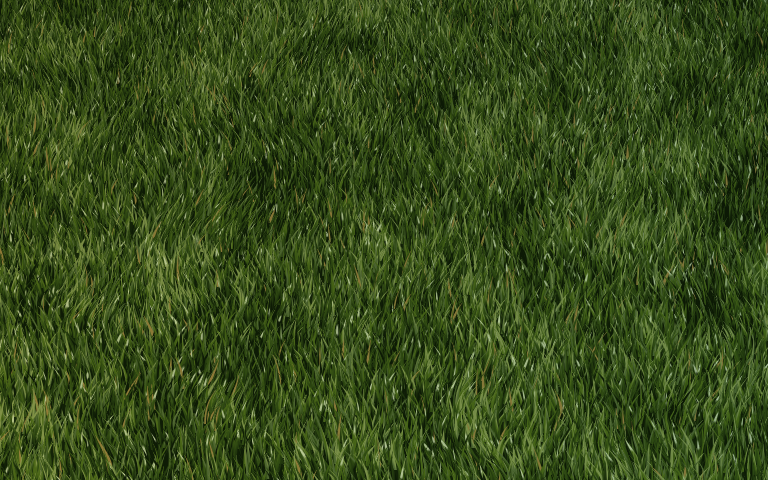
Give the GLSL for this texture, as a Shadertoy shader.

```glsl
// Palette, from shadow to sunlit tip
const vec3 DEEP   = vec3(0.05, 0.10, 0.02);
const vec3 DARK   = vec3(0.12, 0.20, 0.05);
const vec3 MID    = vec3(0.18, 0.28, 0.07);
const vec3 BRIGHT = vec3(0.27, 0.38, 0.09);
const vec3 COOL   = vec3(0.29, 0.38, 0.19);
const vec3 PALE   = vec3(0.46, 0.54, 0.28);
const vec3 STRAW  = vec3(0.52, 0.46, 0.22);
const vec3 GLINT  = vec3(0.74, 0.80, 0.64);

// Sizes, in canvas heights at the near edge
const float BLADE_LENGTH = 0.080;
const float HALF_WIDTH   = 0.0031;
const float CELL_WIDTH   = 0.022;
const float ROW_STEP     = 0.0042;
const int   ROWS         = 21;
const float FALLOFF      = 0.42;  // perspective shrink toward the far edge

// Shares and strengths
const float MAX_LEAN     = 0.65;
const float COOL_SHARE   = 0.45;
const float STRAW_SHARE  = 0.015;
const float GLINT_SHARE  = 0.05;
const float TONE_SPREAD  = 0.95;
const float PATCH_AMOUNT = 0.30;

vec4 hash4(vec2 p) {
    vec4 q = fract(p.xyxy * vec4(0.1031, 0.1030, 0.0973, 0.1099));
    q += dot(q, q.wzxy + 33.33);
    return fract((q.xxyz + q.yzzw) * q.zywx);
}

float cornerSlope(vec2 cell, vec2 offset) {
    return dot(hash4(cell).xy * 2.0 - 1.0, offset);
}

float gradientNoise(vec2 p) {
    vec2 i = floor(p), f = p - i;
    vec2 u = f * f * f * (f * (f * 6.0 - 15.0) + 10.0);
    vec2 e = vec2(1.0, 0.0);
    float low  = mix(cornerSlope(i, f), cornerSlope(i + e.xy, f - e.xy), u.x);
    float high = mix(cornerSlope(i + e.yx, f - e.yx), cornerSlope(i + e.xx, f - e.xx), u.x);
    return 1.6 * mix(low, high, u.y);
}

// Colour of a blade for a light level from 0 to 1
vec3 grassRamp(float level, vec3 lit) {
    vec3 c = mix(DEEP, DARK, smoothstep(0.04, 0.19, level));
    c = mix(c, MID, smoothstep(0.19, 0.44, level));
    c = mix(c, lit, smoothstep(0.44, 0.72, level));
    return mix(c, PALE, smoothstep(0.76, 0.98, level));
}

void mainImage(out vec4 fragColor, in vec2 fragCoord) {
    vec2 p = fragCoord / iResolution.y;
    float pixel = 1.0 / iResolution.y;
    float across = fragCoord.x / iResolution.x;

    // Slow variation of light and of blade direction
    float patches = gradientNoise(p * vec2(4.0, 5.0) + 7.3)
                  + 0.7 * gradientNoise(p * vec2(11.0, 13.0) + 31.7);
    float clumpLean = 0.45 * gradientNoise(p * vec2(5.0, 6.0) + 53.1);

    vec3 color = mix(DEEP, DARK, 0.25 + 0.3 * patches);

    // Rows of blades, painted from far to near
    float depth = -log(1.0 - FALLOFF * p.y) / FALLOFF;
    float farRow = floor(depth / ROW_STEP);
    for (int j = 0; j < ROWS; j++) {
        float row = farRow - float(j);
        float scale = exp(-FALLOFF * row * ROW_STEP);
        float rowY = (1.0 - scale) / FALLOFF;
        float cellWidth = CELL_WIDTH * scale;
        float column = floor(p.x / cellWidth);

        for (int i = -2; i <= 2; i++) {
            vec2 id = vec2(column + float(i), row);
            vec4 shape = hash4(id + 211.0);
            float lean = (shape.x + shape.y - 1.0) * 0.75 + clumpLean;
            lean = clamp(lean, -MAX_LEAN, MAX_LEAN);
            float reach = BLADE_LENGTH * scale * mix(0.45, 1.0, shape.z);
            float height = reach * inversesqrt(1.0 + lean * lean);
            float rootY = rowY + (shape.y - 0.5) * ROW_STEP * scale;
            float t = (p.y - rootY) / height;
            if (t < 0.0 || t > 1.0) continue;

            // Bent, tapering blade
            float rootX = (id.x + shape.w) * cellWidth;
            float centerX = rootX + lean * height * t * mix(0.5, 1.0, t);
            float slope = lean * (0.5 + t);
            float d = (p.x - centerX) * inversesqrt(1.0 + slope * slope);
            float halfWidth = HALF_WIDTH * scale * mix(0.55, 1.35, fract(shape.z * 7.0 + shape.x));
            float taper = halfWidth * (1.0 - t * t);
            float cover = clamp((taper - abs(d)) / pixel + 0.5, 0.0, 1.0);
            if (cover <= 0.0) continue;

            // Light by blade, height, clump and side of the fold
            vec4 tone = hash4(id.yx + 517.0);
            float side = clamp(d / halfWidth, -1.0, 1.0) * sign(tone.z - 0.5);
            float level = 0.5 + TONE_SPREAD * (tone.x - 0.5) + 0.42 * (t - 0.58)
                        + PATCH_AMOUNT * patches + 0.15 * side;
            vec3 lit = mix(BRIGHT, COOL, step(tone.y, COOL_SHARE));
            vec3 blade = grassRamp(level, lit);
            blade = mix(blade, STRAW, step(tone.w, STRAW_SHARE));

            // Short sunlit flash on a few blades
            float flash = step(1.0 - GLINT_SHARE, tone.w)
                        * smoothstep(0.22, 0.08, abs(t - mix(0.5, 0.85, tone.z)));
            blade = mix(blade, GLINT, 0.8 * flash);
            color = mix(color, blade, cover);
        }
    }

    // Warmer on the left, cooler on the right and far away
    vec3 warmth = mix(vec3(1.07, 1.03, 0.95), vec3(0.93, 0.98, 1.0), across);
    color *= warmth * mix(1.04, 0.95, p.y);
    fragColor = vec4(color, 1.0);
}
```
